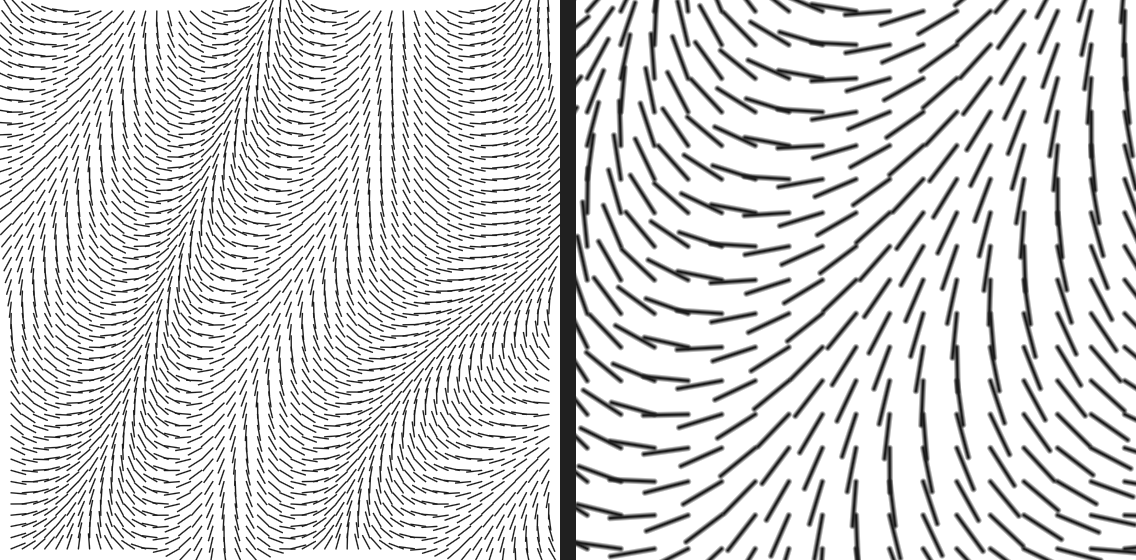
Left, the full canvas; right, a detail of the centre.
Reproduce this pattern procedurally as a three.js fragment shader.

```glsl
// Flow field: short dark strokes start on a regular grid of anchors and
// point along a smoothly winding angle, forming slanted bands of arcs.
// The angle is a tilted plane with a ripple and a few broad bumps.

#define CELLS 50.0          // grid cells across the canvas
#define STROKE_LENGTH 0.0265
#define STROKE_WIDTH 0.00245
#define EDGE_SOFTNESS 0.00195
#define INK vec3(0.10)
#define PAPER vec3(1.0)
#define TURN_ACROSS 7.4     // quarter turns gained from left to right
#define TURN_DOWN 3.0       // quarter turns gained from top to bottom
#define RIPPLE 0.35         // sideways unevenness of the winding

const float PI = 3.14159265;

varying vec2 vUv;

// Smooth round hill of height 1.
float bump(vec2 p, vec2 center, vec2 radius) {
  vec2 d = (p - center) / radius;
  return exp(-dot(d, d));
}

// Stroke direction angle in radians at a canvas position.
float flowAngle(vec2 p) {
  float quarters = 1.2 + TURN_ACROSS * p.x + TURN_DOWN * (1.0 - p.y);
  quarters -= RIPPLE * sin(2.0 * PI * p.x);
  quarters += 0.42 * bump(p, vec2(0.42, 0.32), vec2(0.17, 0.35));
  quarters -= 1.35 * bump(p, vec2(1.0, 0.54), vec2(0.35, 0.32));
  quarters += 0.70 * bump(p, vec2(1.0, 1.0), vec2(0.25));
  return quarters * 0.5 * PI;
}

// Distance from an offset to a segment leaving the origin along dir.
float strokeDistance(vec2 offset, vec2 dir) {
  float along = clamp(dot(offset, dir), 0.0, STROKE_LENGTH);
  return length(offset - dir * along);
}

void main() {
  vec2 nearest = floor(vUv * CELLS + 0.5);
  float bare = 1.0;

  // Strokes reach beyond their own cell, so check two cells each way.
  for (int j = -2; j <= 2; j++) {
    for (int i = -2; i <= 2; i++) {
      vec2 cell = nearest + vec2(float(i), float(j));

      // Anchors keep one cell of margin on every side.
      vec2 inside = step(vec2(0.5), cell) * step(cell, vec2(CELLS - 0.5));
      vec2 anchor = cell / CELLS;
      float angle = flowAngle(anchor);
      float d = strokeDistance(vUv - anchor, vec2(cos(angle), sin(angle)));
      float cover = clamp((0.5 * STROKE_WIDTH - d) / EDGE_SOFTNESS + 0.5, 0.0, 1.0);
      bare *= 1.0 - cover * inside.x * inside.y;
    }
  }

  gl_FragColor = vec4(mix(INK, PAPER, bare), 1.0);
}
```
